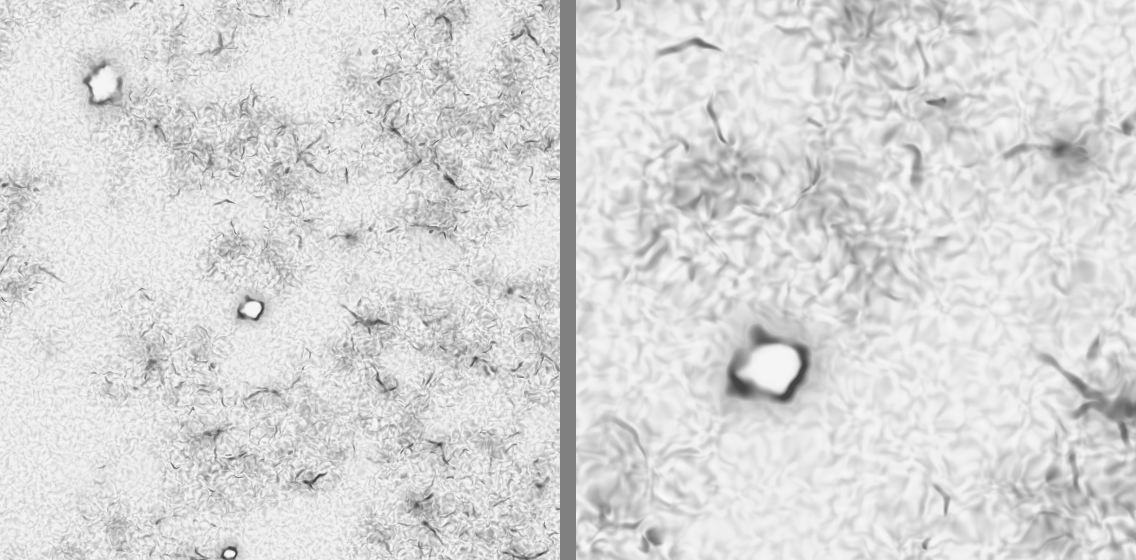
Left: the whole. Right: its middle third, enlarged.
A Shadertoy shader for this texture:

```glsl
// Grey stained tissue: pale grainy ground with patches of short dark fibres,
// ragged star cells and a few bright vessels with dark rims.
// Gradient noise makes the ground; hashed grids scatter strokes and cells.

const float PAPER = 0.915;
const float STAIN = 0.2;
const float LUMEN = 0.96;
const float TAU = 6.2832;

float hash(vec2 p) {
    return fract(sin(dot(p, vec2(127.1, 311.7))) * 43758.5453);
}

vec2 rotate(vec2 p, float a) {
    float c = cos(a), s = sin(a);
    return vec2(c * p.x + s * p.y, c * p.y - s * p.x);
}

float cornerSlope(vec2 cell, vec2 offset) {
    float a = TAU * hash(cell);
    return dot(vec2(cos(a), sin(a)), offset);
}

// Gradient noise, roughly -0.7 to 0.7
float noise(vec2 p) {
    vec2 i = floor(p), f = fract(p);
    vec2 u = f * f * f * (f * (f * 6.0 - 15.0) + 10.0);
    vec2 e = vec2(1.0, 0.0);
    return mix(mix(cornerSlope(i, f), cornerSlope(i + e.xy, f - e.xy), u.x),
               mix(cornerSlope(i + e.yx, f - e.yx), cornerSlope(i + e.xx, f - e.xx), u.x), u.y);
}

vec2 wobble(vec2 p) {
    return vec2(noise(p), noise(p + 90.0));
}

// Pale round areas without fibres
float clearing(vec2 uv) {
    return smoothstep(0.2, 0.42, noise(uv * 10.0 + 31.0));
}

// Share of stained fibres, in patches that lean along the diagonal
float stainDensity(vec2 uv) {
    vec2 p = rotate(uv, 0.5) * vec2(3.2, 4.6);
    float patches = noise(p + 7.0) + 0.6 * noise(p * 2.3 + 19.0);
    float lean = 0.3 * (uv.x - 0.5);
    return smoothstep(-0.42, 0.3, patches + lean) * (1.0 - 0.75 * clearing(uv));
}

// Tapered, bent stroke along x, centred on the origin
float stroke(vec2 q, float halfLength, float width, float bend) {
    float t = abs(q.x) / halfLength;
    float w = width * (1.0 - 0.6 * min(t, 1.0));
    float d = abs(q.y - bend * q.x * q.x / halfLength);
    return (1.0 - smoothstep(0.2 * w, w + 0.0016, d)) * (1.0 - smoothstep(0.6, 1.0, t));
}

// One stroke per grid cell, with hashed place, turn, length and darkness
float fibres(vec2 uv, float cells, float halfLength, float width, float seed, float share) {
    float ink = 0.0;
    vec2 home = floor(uv * cells);
    for (int y = -1; y <= 1; y++)
    for (int x = -1; x <= 1; x++) {
        vec2 id = home + vec2(x, y) + seed;
        vec2 centre = (id - seed + vec2(hash(id), hash(id + 3.7))) / cells;
        float turn = 0.7 + 1.5 * (2.0 * hash(id + 8.1) - 1.0);
        float size = halfLength * mix(0.45, 1.0, hash(id + 12.9));
        float bend = 1.2 * (hash(id + 17.3) - 0.5);
        float dark = hash(id + 23.5);
        float present = smoothstep(0.0, 0.15, share - hash(id + 29.2));
        float line = stroke(rotate(uv - centre, turn), size, width, bend);
        ink = max(ink, line * present * mix(0.25, 1.0, dark * dark));
    }
    return ink;
}

// Dark cell bodies with uneven, tapering arms
float starCells(vec2 uv, float cells) {
    float ink = 0.0;
    vec2 home = floor(uv * cells);
    for (int y = -1; y <= 1; y++)
    for (int x = -1; x <= 1; x++) {
        vec2 id = home + vec2(x, y);
        vec2 centre = (id + vec2(hash(id + 41.3), hash(id + 47.9))) / cells;
        float present = smoothstep(0.0, 0.3, stainDensity(centre) - 0.65 * hash(id + 53.1));
        vec2 q = uv - centre;
        float cell = 0.9 * (1.0 - smoothstep(0.001, 0.011, length(q * vec2(0.8, 1.1))));
        cell = max(cell, 0.22 * (1.0 - smoothstep(0.0, 0.04, length(q))));
        for (int k = 0; k < 5; k++) {
            vec2 key = id + 61.7 + 5.3 * float(k);
            float turn = TAU * (float(k) + 1.8 * hash(key)) / 5.0;
            float size = mix(0.01, 0.07, hash(key + 1.9));
            float bend = 1.1 * (hash(key + 2.3) - 0.5);
            vec2 arm = rotate(q, turn);
            float line = stroke(arm, size, 0.0042, bend) * step(0.0, arm.x);
            cell = max(cell, line * mix(0.1, 0.85, hash(key + 3.1)));
        }
        ink = max(ink, cell * present * mix(0.5, 1.0, hash(id + 71.0)));
    }
    return ink;
}

// x: uneven dark rim with a grey halo, y: bright inside
vec2 vessel(vec2 uv, vec2 centre, vec2 radius) {
    float d = length((uv - centre) / radius) + 0.35 * noise(uv * 50.0);
    float rim = smoothstep(0.65, 1.0, d) * (1.0 - smoothstep(1.0, 1.55, d));
    float halo = 0.2 * smoothstep(0.7, 1.0, d) * (1.0 - smoothstep(1.0, 2.6, d));
    float uneven = clamp(0.65 + 1.3 * noise(uv * 42.0 + 5.0), 0.15, 1.0);
    return vec2(max(rim * uneven, halo), 1.0 - smoothstep(0.45, 0.95, d));
}

void mainImage(out vec4 fragColor, in vec2 fragCoord) {
    vec2 uv = fragCoord / iResolution.y;
    vec2 bent = uv + 0.009 * wobble(uv * 30.0) + 0.004 * wobble(uv * 85.0 + 40.0);
    float density = stainDensity(uv);

    // Fine wormy ground with soft grey smudges
    float grain = noise(bent * 125.0) + 0.8 * noise(bent * 195.0 + 50.0);
    float smudge = smoothstep(-0.1, 0.5, noise(bent * 17.0 + 3.0) + 0.5 * noise(uv * 36.0));
    float tone = PAPER - (0.04 + 0.14 * smudge) * density;
    tone += grain * (0.135 + 0.095 * density) * (1.0 - 0.3 * clearing(uv));
    float threads = 1.0 - smoothstep(0.0, 0.13, abs(noise(bent * 48.0 + 13.0)));
    tone -= 0.11 * threads * density * smoothstep(-0.1, 0.3, noise(uv * 27.0));
    tone = min(tone, 0.93 + 0.35 * (tone - 0.93));

    // Fibres, specks and cells, broken into darker and lighter beads
    float beads = clamp(0.85 + 1.5 * noise(uv * 70.0 + 21.0), 0.1, 1.3);
    float ink = 0.5 * fibres(bent, 42.0, 0.014, 0.0021, 0.0, 0.8 * density);
    ink = max(ink, 0.62 * fibres(bent, 20.0, 0.03, 0.003, 100.0, 0.75 * density));
    ink = max(ink, 0.7 * fibres(bent, 28.0, 0.008, 0.004, 200.0, 0.35 * density));
    ink = max(ink, starCells(bent, 8.0));
    tone = mix(tone, STAIN, clamp(ink * beads, 0.0, 0.9));

    // Vessels
    vec2 wide = vessel(bent, vec2(0.185, 0.85), vec2(0.025, 0.035));
    vec2 small = vessel(bent, vec2(0.449, 0.448), vec2(0.018, 0.017));
    vec2 low = vessel(bent, vec2(0.41, 0.012), vec2(0.014, 0.011));
    float rim = max(0.75 * wide.x, max(small.x, low.x));
    tone = mix(tone, STAIN, clamp(rim, 0.0, 0.9));
    tone = mix(tone, LUMEN, max(wide.y, max(small.y, low.y)));

    fragColor = vec4(vec3(clamp(tone, 0.0, 1.0)), 1.0);
}
```
